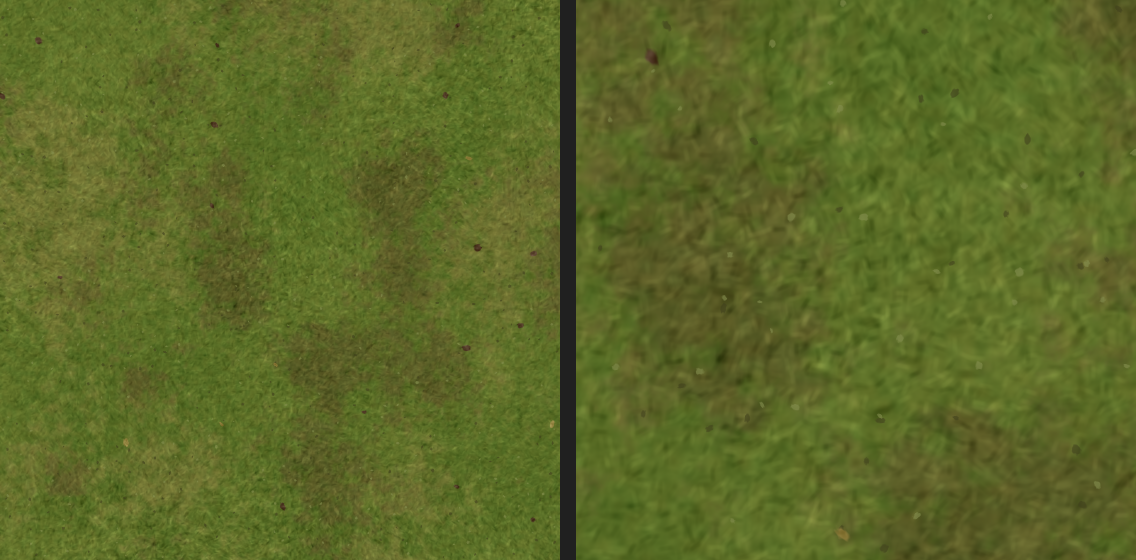
Left: the whole. Right: its middle third, enlarged.
Write a WebGL 2 fragment shader that draws this texture.

```glsl
#version 300 es
precision highp float;
// Mown lawn seen from above, with worn brown and straw patches, flecks and a few fallen leaves.
uniform vec2 u_resolution;
out vec4 fragColor;

// Integer hash: three random values in 0..1 for a cell and a seed.
vec3 hash3(vec2 cell, int seed) {
    uvec3 v = uvec3(ivec3(ivec2(cell) + 1000, seed)) * 1664525u + 1013904223u;
    v.x += v.y * v.z;
    v.y += v.z * v.x;
    v.z += v.x * v.y;
    v ^= v >> 16u;
    v.x += v.y * v.z;
    v.y += v.z * v.x;
    v.z += v.x * v.y;
    return vec3(v >> 8u) / 16777216.0;
}

float noise(vec2 p, int seed) {
    vec2 cell = floor(p), f = fract(p);
    f = f * f * (3.0 - 2.0 * f);
    float low = mix(hash3(cell, seed).x, hash3(cell + vec2(1, 0), seed).x, f.x);
    float high = mix(hash3(cell + vec2(0, 1), seed).x, hash3(cell + vec2(1, 1), seed).x, f.x);
    return mix(low, high, f.y);
}

float fbm(vec2 p, int seed) {
    float sum = 0.0, weight = 0.53;
    for (int i = 0; i < 4; i++) {
        sum += weight * noise(p, seed + i);
        p = mat2(1.6, 1.2, -1.2, 1.6) * p + 3.7;
        weight *= 0.5;
    }
    return sum;
}

// Short soft strokes, lighter or darker than the ground, leaning around a heading.
float blades(vec2 uv, float density, float heading, int seed) {
    vec2 p = uv * density;
    float tone = 0.0;
    for (int y = -1; y <= 1; y++) {
        for (int x = -1; x <= 1; x++) {
            vec2 cell = floor(p) + vec2(x, y);
            vec3 r = hash3(cell, seed);
            float angle = heading + (r.z - 0.5) * 2.2;
            vec2 axis = vec2(cos(angle), sin(angle));
            vec2 d = p - cell - r.xy;
            float along = abs(dot(d, axis)), across = abs(dot(d, vec2(-axis.y, axis.x)));
            float cover = (1.0 - smoothstep(0.3, 0.95, along)) * (1.0 - smoothstep(0.05, 0.38, across));
            tone += (hash3(cell, seed + 1).x * 2.0 - 1.0) * cover;
        }
    }
    return tone;
}

// Scattered ragged ovals: x is coverage, y a random pick for each one.
vec2 specks(vec2 uv, float density, float chance, float radius, int seed) {
    vec2 cell = floor(uv * density);
    vec3 place = hash3(cell, seed), look = hash3(cell, seed + 1);
    vec2 d = uv - (cell + 0.2 + 0.6 * place.xy) / density;
    float angle = 6.2832 * look.x;
    d = mat2(cos(angle), sin(angle), -sin(angle), cos(angle)) * d;
    d.y *= 1.0 + 0.8 * look.y;
    float size = radius * (0.6 + 0.6 * look.z);
    float edge = max(0.3 * radius, 0.8 / u_resolution.y);
    float reach = length(d) + 0.5 * size * (noise(d / size * 1.7 + 40.0 * look.xy, seed) - 0.5);
    float cover = 1.0 - smoothstep(size - edge, size + edge, reach);
    return vec2(cover * step(place.z, chance), look.y);
}

void main() {
    vec2 uv = gl_FragCoord.xy / u_resolution.y;
    vec2 fromCentre = (gl_FragCoord.xy - 0.5 * u_resolution) / u_resolution.y;
    float wear = 0.05 - 0.5 * dot(fromCentre, fromCentre);

    // Living grass in two greens
    float lush = smoothstep(0.3, 0.7, fbm(uv * 6.0, 10));
    vec3 color = mix(vec3(0.345, 0.428, 0.145), vec3(0.385, 0.452, 0.165), lush);

    // Straw and bare brown patches, broken up by finer mottling
    float mottle = fbm(uv * 55.0, 20) - 0.5;
    float straw = smoothstep(0.42, 0.74, fbm(uv * 5.0 + 2.3, 30) + 0.5 * wear + 0.45 * mottle);
    color = mix(color, vec3(0.455, 0.452, 0.205), 0.75 * straw);
    float brown = smoothstep(0.5, 0.78, fbm(uv * vec2(7.0, 6.0) + 5.1, 40) + wear + 0.5 * mottle);
    color = mix(color, vec3(0.335, 0.325, 0.14), 0.75 * brown);

    // Blades and fine grain
    float heading = 0.9 + 2.5 * (noise(uv * 5.0, 50) - 0.5);
    float gain = mix(0.75, 1.3, noise(uv * 4.0, 51));
    float grain = 0.05 * blades(uv, 95.0, heading, 60) + 0.04 * blades(uv, 165.0, heading, 70);
    grain += 0.06 * (noise(uv * 230.0, 80) - 0.5) + 0.09 * mottle;
    color += gain * grain * vec3(1.0, 1.0, 0.65);
    color.r += 0.035 * (noise(uv * 120.0, 81) - 0.5);

    // Dark gaps and pale clover flecks
    vec2 gaps = specks(uv, 42.0, 0.16, 0.0026, 90);
    color = mix(color, vec3(0.25, 0.25, 0.11), 0.6 * gaps.x);
    vec2 clover = specks(uv + 0.37, 46.0, 0.15, 0.0023, 100);
    color = mix(color, vec3(0.52, 0.56, 0.31), 0.6 * clover.x);

    // Fallen leaves, mostly maroon, a few tan
    vec2 leaves = specks(uv + 0.11, 7.0, 0.3, 0.0065, 110);
    vec3 leafColor = mix(vec3(0.3, 0.19, 0.14), vec3(0.58, 0.5, 0.24), step(0.82, leaves.y));
    color = mix(color, leafColor + 1.5 * grain, 0.85 * leaves.x);

    fragColor = vec4(color, 1.0);
}
```
